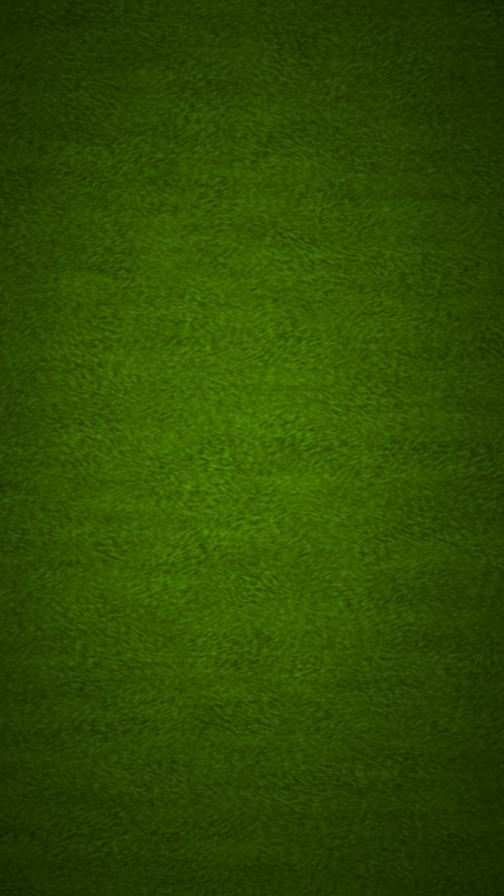
Give the GLSL for this texture, as a WebGL 2 fragment shader.

```glsl
#version 300 es
precision highp float;
// Short green turf under a soft pool of light, darker toward the borders.
// Stretched gradient noise makes two leaning layers of blades, mixed in patches,
// with faint mown rows and broad mottling multiplied into the light.
uniform vec2 u_resolution;
out vec4 fragColor;

// Random unit gradient for a lattice cell
vec2 cellGradient(vec2 cell) {
    uvec2 q = uvec2(ivec2(cell)) * uvec2(1597u, 3571u);
    uint h = (q.x ^ (q.y << 8)) * 74747u + q.y;
    h = (h ^ (h >> 15)) * 277803u;
    h = (h ^ (h >> 13)) * 9277u;
    h ^= h >> 16;
    float angle = float(h & 65535u) * 6.28319 / 65536.0;
    return vec2(cos(angle), sin(angle));
}

float gradientNoise(vec2 p) {
    vec2 i = floor(p), f = p - i;
    vec2 u = f * f * f * (f * (f * 6.0 - 15.0) + 10.0);
    vec2 e = vec2(1, 0);
    float low = mix(dot(cellGradient(i), f),
                    dot(cellGradient(i + e), f - e), u.x);
    float high = mix(dot(cellGradient(i + e.yx), f - e.yx),
                     dot(cellGradient(i + 1.0), f - 1.0), u.x);
    return mix(low, high, u.y);
}

// Blades lying along one lean angle: coarse tufts plus fine strands
float blades(vec2 p, float lean) {
    float c = cos(lean), s = sin(lean);
    vec2 q = vec2(c * p.x + s * p.y, c * p.y - s * p.x);
    return 0.65 * gradientNoise(q * vec2(62, 140))
         + 0.55 * gradientNoise(q * vec2(105, 205) + 31.7);
}

void main() {
    vec2 uv = gl_FragCoord.xy / u_resolution;
    vec2 p = gl_FragCoord.xy / u_resolution.x;

    // Pool of light, a little left of the middle
    vec2 d = uv - vec2(0.47, 0.51);
    float light = 0.115 + 0.315 * exp(-dot(d * d, vec2(3.1, 4.2)));

    // Grass texture, its lean changing from patch to patch
    vec2 bent = p + 0.012 * vec2(gradientNoise(p * 9.0), gradientNoise(p * 9.0 + 17.3));
    float patches = smoothstep(-0.3, 0.3, gradientNoise(p * vec2(5, 8) + 4.6));
    float grass = mix(blades(bent, -0.35), blades(bent + 3.1, 0.4), patches);

    // Thin shadowed rows and broad mottling
    float rows = gradientNoise(p * vec2(2.5, 34) + 8.2)
               + 0.6 * gradientNoise(p * vec2(7, 75) + 2.4);
    float mottle = gradientNoise(p * vec2(11, 19) + 6.9);

    float shade = light * (1.0 + 0.55 * grass + 0.10 * rows + 0.10 * mottle);
    fragColor = vec4(shade * vec3(0.6, 1.0, 0.0), 1.0);
}
```
